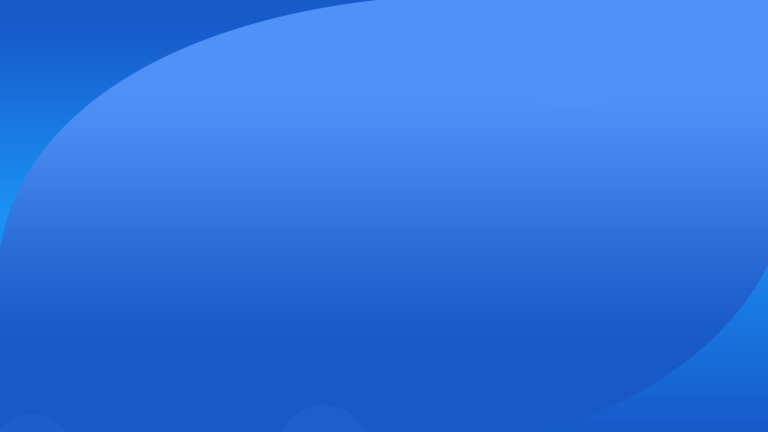
Give the GLSL for this background, as a WebGL 2 fragment shader.

```glsl
#version 300 es
precision highp float;

uniform vec2 u_resolution;
out vec4 outColor;

// Colours
const vec3 PANEL_LIGHT = vec3(0.314, 0.569, 0.973);
const vec3 PANEL_DEEP = vec3(0.090, 0.353, 0.776);
const vec3 BACK_DEEP = vec3(0.090, 0.355, 0.790);
const vec3 BACK_BRIGHT = vec3(0.106, 0.570, 0.965);

// Gradient heights, in canvas heights
const float PANEL_TOP = 0.803;
const float PANEL_BOTTOM = 0.201;
const float PANEL_EASE = 0.5;
const float BACK_TOP = 0.942;
const float BACK_MIDDLE = 0.502;
const float BACK_BOTTOM = 0.016;

// Curved corners of the panel: centre, radii, roundness
const vec2 UPPER_CENTRE = vec2(1.157, 0.329);
const vec2 UPPER_RADII = vec2(1.164, 0.685);
const float UPPER_POWER = 2.2;
const vec2 LOWER_CENTRE = vec2(0.926, 0.606);
const vec2 LOWER_RADII = vec2(0.905, 0.6495);
const float LOWER_POWER = 2.0;

// Faint discs: centre, radius, opacity
const int DISC_COUNT = 3;
const vec4 DISCS[DISC_COUNT] = vec4[DISC_COUNT](
    vec4(1.319, 0.986, 0.236, 0.60),
    vec4(0.748, -0.042, 0.105, 0.08),
    vec4(0.074, -0.053, 0.095, 0.07));

// Antialiased coverage of the region where field is negative
float coverage(float field) {
    float width = max(fwidth(field), 1e-5);
    return clamp(0.5 - field / width, 0.0, 1.0);
}

// Superellipse quadrant, negative inside; offset points to the corner
float cornerField(vec2 offset, vec2 radii, float power) {
    vec2 q = pow(max(offset, 0.0) / radii, vec2(power));
    return q.x + q.y - 1.0;
}

vec3 backColor(float y) {
    float rise = y > BACK_MIDDLE
        ? (BACK_TOP - y) / (BACK_TOP - BACK_MIDDLE)
        : (y - BACK_BOTTOM) / (BACK_MIDDLE - BACK_BOTTOM);
    return mix(BACK_DEEP, BACK_BRIGHT, clamp(rise, 0.0, 1.0));
}

vec3 panelColor(vec2 p) {
    float t = clamp((PANEL_TOP - p.y) / (PANEL_TOP - PANEL_BOTTOM), 0.0, 1.0);
    t = mix(t, smoothstep(0.0, 1.0, t), PANEL_EASE);
    vec3 color = mix(PANEL_LIGHT, PANEL_DEEP, t);
    for (int i = 0; i < DISC_COUNT; i++) {
        vec4 disc = DISCS[i];
        float mask = coverage(length(p - disc.xy) - disc.z);
        color = mix(color, PANEL_LIGHT, mask * disc.w);
    }
    return color;
}

void main() {
    vec2 p = gl_FragCoord.xy / u_resolution.y;

    // Panel rounded at the upper left and the lower right
    vec2 toUpperLeft = vec2(-1.0, 1.0) * (p - UPPER_CENTRE);
    vec2 toLowerRight = vec2(1.0, -1.0) * (p - LOWER_CENTRE);
    float panel = coverage(cornerField(toUpperLeft, UPPER_RADII, UPPER_POWER))
                * coverage(cornerField(toLowerRight, LOWER_RADII, LOWER_POWER));

    outColor = vec4(mix(backColor(p.y), panelColor(p), panel), 1.0);
}
```
